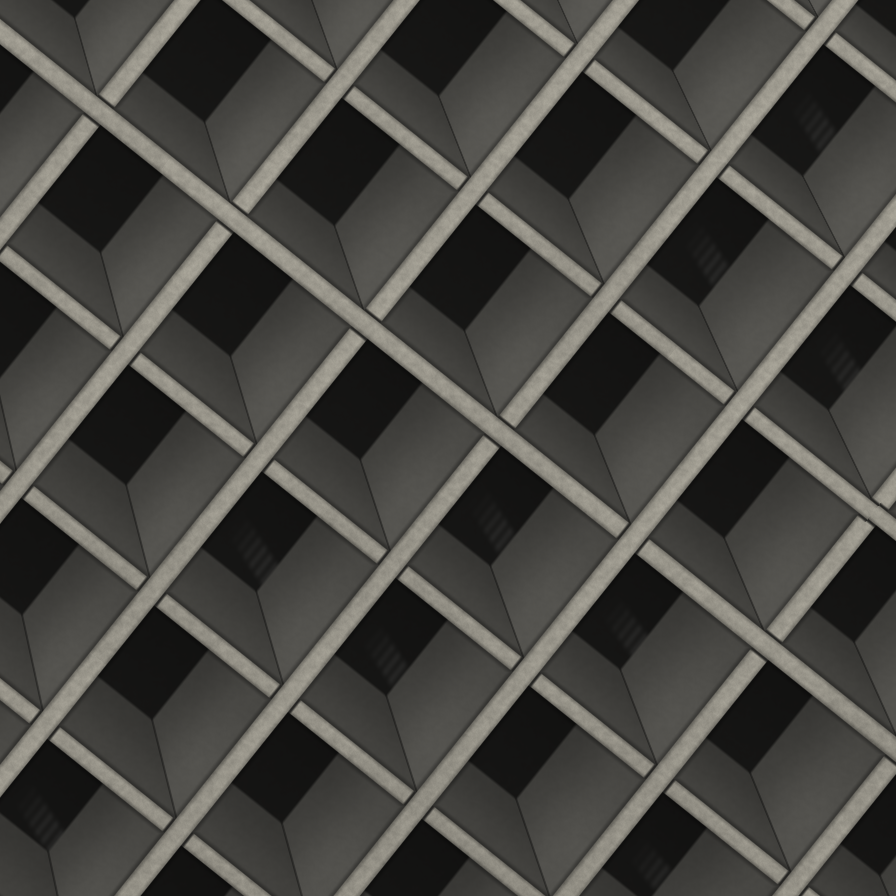
Write a Shadertoy shader that draws this pattern.

```glsl
// Tilted metal grating of crossing flat bars over deep dark square wells.
#define CELL 0.1909                  // spacing of the bars
#define ORIGIN vec2(0.5573, 0.5182)  // central crossing
#define AXIS vec2(0.780, -0.625)     // direction of the cross bars
#define LONG_HALF 0.060              // half widths, in cells
#define MAIN_HALF 0.058
#define CROSS_HALF 0.050
#define PARALLAX 0.027               // drift of the well floor per cell
#define FLOOR_CORNER vec2(0.446, 0.640)
#define METAL vec3(0.595, 0.582, 0.540)
#define WALL vec3(0.312, 0.308, 0.292)
#define VOID_COLOR vec3(0.082, 0.081, 0.077)

float hash(vec2 p) {
    vec3 q = fract(vec3(p.xyx) * 0.1031);
    q += dot(q, q.yzx + 33.33);
    return fract((q.x + q.y) * q.z);
}

// Layered sines: fine mottling, about -1 to 1
float mottle(vec2 p) {
    float sum = 0.0, amp = 0.5;
    for (int i = 0; i < 4; i++) {
        sum += amp * sin(p.x + 1.7 * sin(p.y * 0.8)) * sin(p.y + 1.3 * sin(p.x * 0.7));
        p = mat2(1.2, 1.5, -1.5, 1.2) * p + 3.1;
        amp *= 0.7;
    }
    return sum;
}

// Floor and the two visible walls; c runs 0..1 from the upper corner
vec3 wellColor(vec2 c, vec2 id, float px) {
    float seed = hash(id + 40.0);
    vec2 corner = FLOOR_CORNER + PARALLAX * vec2(-id.x, id.y) + 0.012 * (seed - 0.5);
    vec2 e = c - corner;
    vec2 t = e / (0.95 - corner);

    // Faint ribbed pipe under some wells
    float across = c.y - 0.42 - 0.5 * (c.x - 0.25) * (seed - 0.3);
    float pipe = (1.0 - smoothstep(0.05, 0.10, abs(across))) * step(0.66, seed);
    vec3 base = VOID_COLOR * (0.85 + 0.3 * c.y);
    base += 0.065 * pipe * (0.7 + 0.3 * sin(c.x * 110.0)) * smoothstep(0.1, 0.4, c.x);

    // Walls brighten towards the rim
    vec3 right = WALL * mix(0.80, 1.04, smoothstep(0.0, 0.8, t.x));
    right *= mix(0.88, 1.04, smoothstep(0.0, 0.7, c.y));
    vec3 left = WALL * mix(0.70, 0.87, smoothstep(0.0, 1.0, t.y));
    float side = (t.y - t.x) * 0.4;
    vec3 wall = mix(right, left, smoothstep(-px, px, side));
    wall *= 1.0 - 0.35 * (1.0 - smoothstep(0.003, 0.009 + px, abs(side)));

    return mix(base, wall, smoothstep(-px - 0.006, px + 0.006, max(e.x, e.y)));
}

// Flat bar face, s = -1..1 across its width
vec3 barColor(float s, float tone) {
    float face = mix(1.02, 0.76, smoothstep(0.5, 1.0, abs(s)));
    return METAL * (face + tone + 0.04 * s);
}

float cover(float dist, float px) {
    return 1.0 - smoothstep(-px, px, dist);
}

void mainImage(out vec4 fragColor, in vec2 fragCoord) {
    vec2 p = fragCoord / iResolution.y;
    float px = 0.8 / (iResolution.y * CELL);
    vec2 q = (p - ORIGIN) / CELL;
    vec2 g = vec2(dot(q, AXIS), dot(q, vec2(-AXIS.y, AXIS.x)));

    // Wells
    vec2 id = vec2(floor(g.x), ceil(g.y));
    vec3 color = wellColor(vec2(g.x - id.x, id.y - g.y), id, px);

    // Nearest crossing and the bars through it
    vec2 node = floor(g + 0.5);
    vec2 d = g - node;
    float crossHalf = node.y == 0.0 ? MAIN_HALF : CROSS_HALF;
    d.y += 0.012 * (hash(vec2(id.x, node.y) + 70.0) - 0.5) * step(0.5, abs(node.y));
    float longDist = abs(d.x) - LONG_HALF;
    float crossDist = abs(d.y) - crossHalf;

    // Contact shade beside the bars
    color *= mix(0.68, 1.0, smoothstep(0.0, 0.035, min(longDist, crossDist)));

    float grain = mottle(p * 230.0);
    float tone = 0.05 * grain + 0.05 * (hash(node + 15.0) - 0.5);
    vec3 longColor = barColor(d.x / LONG_HALF, tone);
    vec3 crossColor = barColor(d.y / crossHalf, tone - 0.02);

    // One run lies unbroken on top; the other stops short at a dark joint
    bool crossOnTop = (node.y == 0.0 && node.x != 1.0) || (node.y == 1.0 && node.x > 1.0);
    float topDist = crossOnTop ? crossDist : longDist;
    float lowDist = crossOnTop ? longDist : crossDist;
    vec3 topColor = crossOnTop ? crossColor : longColor;
    vec3 lowColor = crossOnTop ? longColor : crossColor;
    float joint = smoothstep(0.008, 0.026, topDist);
    lowColor = mix(VOID_COLOR * 1.8, lowColor, joint);
    color = mix(color, lowColor, cover(lowDist, px));
    color = mix(color, topColor, cover(topDist, px));

    // Soft overall light and grain
    color *= 0.96 + 0.07 * p.y + 0.025 * grain;
    fragColor = vec4(clamp(color, 0.0, 1.0), 1.0);
}
```
